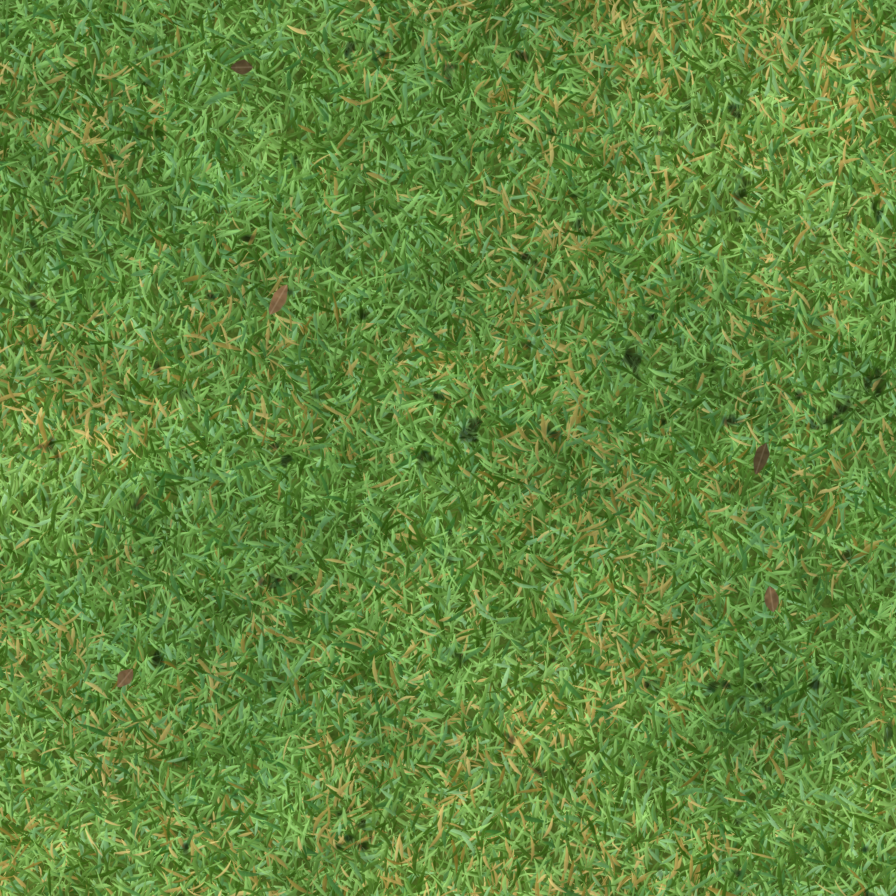
Write a WebGL 2 fragment shader that draws this texture.

```glsl
#version 300 es
precision highp float;
// A patchy lawn seen from above: tangled grass blades, dry straw and a few fallen leaves.
uniform vec2 u_resolution;
out vec4 fragColor;

vec4 hash4(vec2 p) {
    return fract(sin(dot(p, vec2(127.1, 311.7)) + vec4(0.0, 1.7, 3.1, 4.9)) * 43758.5453);
}

float noise(vec2 p) {
    vec2 i = floor(p), f = fract(p);
    f = f * f * (3.0 - 2.0 * f);
    return mix(mix(hash4(i).x, hash4(i + vec2(1, 0)).x, f.x),
               mix(hash4(i + vec2(0, 1)).x, hash4(i + vec2(1, 1)).x, f.x), f.y);
}

float fbm(vec2 p) {
    return 0.5 * noise(p) + 0.3 * noise(p * 2.1 + 7.3) + 0.2 * noise(p * 4.3 + 3.9);
}

mat2 rotation(float a) {
    return mat2(cos(a), -sin(a), sin(a), cos(a));
}

// Fresh, cool or straw coloured blade; dryness raises the share of straw.
vec3 bladeColor(vec4 r, float dryness) {
    vec3 fresh = mix(vec3(0.18, 0.32, 0.06), vec3(0.57, 0.79, 0.44), r.x);
    vec3 cool = mix(vec3(0.20, 0.40, 0.16), vec3(0.56, 0.77, 0.54), r.x);
    vec3 straw = mix(vec3(0.46, 0.42, 0.16), vec3(0.78, 0.74, 0.46), r.x);
    vec3 color = mix(fresh, cool, step(0.84, r.z));
    return mix(color, straw, step(r.y, dryness));
}

// One layer of tapered, bent blades, one per grid cell.
vec3 grassLayer(vec3 color, vec2 p, float cells, float seed, float dryness) {
    vec2 g = rotation(seed * 1.3) * p * cells + seed * 17.0;
    vec2 id = floor(g);
    float soft = 0.0011 * cells;
    for (int y = -1; y <= 1; y++) {
        for (int x = -1; x <= 1; x++) {
            vec2 cell = id + vec2(x, y);
            vec4 shape = hash4(cell + seed * 5.3);
            vec4 look = hash4(cell + seed * 9.1 + 41.0);
            float angle = 1.57 + (shape.z - 0.5) * 2.9 - seed * 1.3;
            vec2 q = rotation(angle) * (g - cell - shape.xy);
            float halfLength = mix(0.4, 0.9, shape.w);
            float along = q.x / halfLength;
            float bend = (look.w - 0.5) * 0.5 * (along * along - 0.4);
            float width = mix(0.05, 0.11, look.z) * (1.0 - along * along);
            float side = q.y - bend * halfLength;
            float cover = 1.0 - smoothstep(-soft, soft, abs(side) - width);
            cover *= 1.0 - smoothstep(0.85, 1.0, abs(along));
            vec3 blade = bladeColor(look, dryness) * (1.0 + 0.12 * along);
            blade *= 1.0 + 0.08 * clamp(side / 0.08, -1.0, 1.0);
            color = mix(color, blade, cover * 0.88);
        }
    }
    return color;
}

// Sparse pointed leaves with a pale midrib.
vec3 fallenLeaves(vec3 color, vec2 p) {
    vec2 g = p * 5.0 + 3.0;
    vec2 cell = floor(g);
    vec4 r = hash4(cell + 23.0);
    vec4 s = hash4(cell + 61.0);
    vec2 q = rotation(r.z * 6.28) * (fract(g) - mix(vec2(0.2), vec2(0.8), r.xy)) / 5.0;
    float along = q.x / mix(0.012, 0.020, s.x);
    float d = abs(q.y) - 0.008 * (1.0 - along * along) + 0.002 * (noise(p * 150.0) - 0.5);
    float cover = (1.0 - smoothstep(-0.0012, 0.0012, d)) * step(abs(along), 1.0) * step(r.w, 0.2);
    vec3 leaf = mix(vec3(0.27, 0.22, 0.15), vec3(0.72, 0.53, 0.39), s.y);
    leaf *= 0.85 + 0.3 * noise(p * 200.0);
    leaf += 0.08 * (1.0 - smoothstep(0.0, 0.0018, abs(q.y)));
    return mix(color, leaf, cover * 0.9);
}

void main() {
    vec2 p = gl_FragCoord.xy / u_resolution.y;
    float patches = fbm(p * 3.5 + 2.0);
    float dryness = 0.03 + 0.26 * smoothstep(0.35, 0.75, fbm(p * 7.0 + 11.0));

    // Shaded thatch below the blades
    vec3 color = mix(vec3(0.17, 0.26, 0.07), vec3(0.38, 0.48, 0.20), fbm(p * 110.0));

    // Tangled blades, from the lowest layer to the top
    for (int i = 0; i < 14; i++) {
        float seed = float(i) + 1.0;
        color = grassLayer(color, p, 38.0 + 22.0 * fract(seed * 0.618), seed, dryness);
    }

    // Uneven growth, tuft shadows and small dark gaps
    color *= 0.86 + 0.28 * patches;
    color *= 0.88 + 0.24 * fbm(p * 22.0 + 5.0);
    color *= 1.0 - 0.5 * smoothstep(0.72, 0.88, fbm(p * 34.0 + 19.0));
    color = mix(color, color * vec3(1.07, 1.01, 1.02), smoothstep(0.4, 0.7, patches));

    color = fallenLeaves(color, p);
    fragColor = vec4(color, 1.0);
}
```
